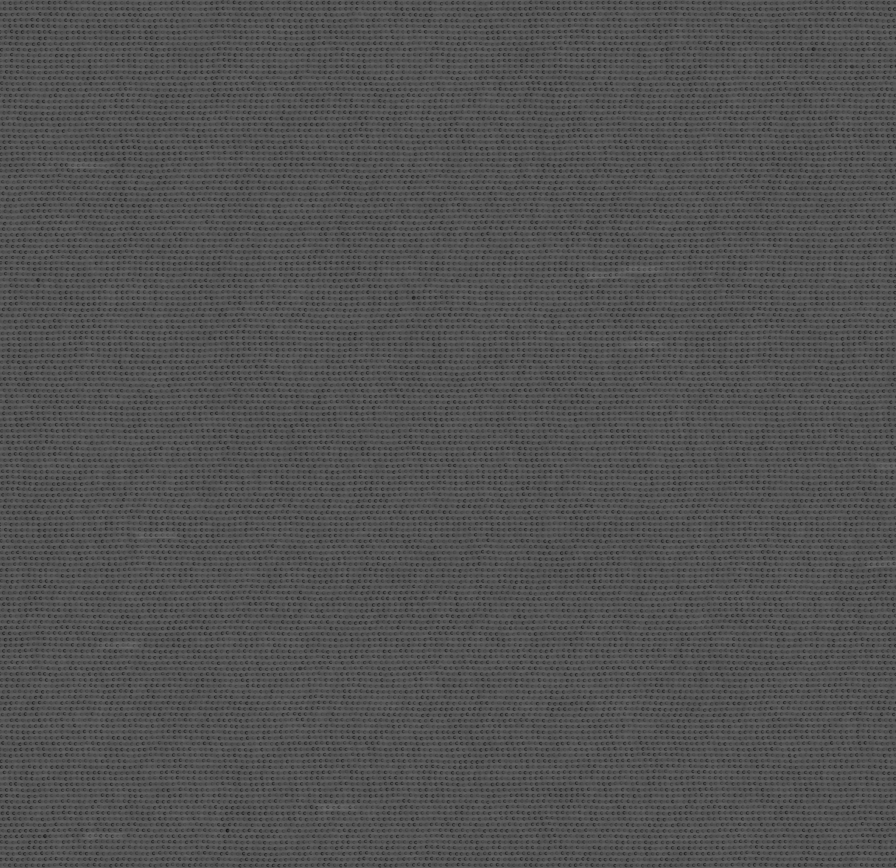
Reproduce this texture procedurally as a WebGL 1 fragment shader.

```glsl
precision highp float;
// Dark grey ribbed cloth: fine rows of small hooked stitches with uneven yarn.

uniform vec2 u_resolution;

const vec2 STITCHES = vec2(160.0, 150.0);   // repeats across and down
const vec3 YARN = vec3(0.342);              // mean yarn colour
const float RIDGE_LIGHT = 0.032;            // light and shade across each row
const float HOOK_DEPTH = 0.125;             // darkness of the hooked gap
const float HOOK_RADIUS = 0.26;             // in stitch units
const float HOOK_WIDTH = 0.085;             // half of the stroke, in stitch units
const float EDGE = 0.06;                    // softness of the stroke
const float JITTER = 0.16;                  // stitch displacement
const float ROW_WOBBLE = 0.22;              // bending of rows
const float MOTTLE = 0.022;                 // uneven yarn tone
const float GRAIN = 0.035;                  // fibre tone within a stitch
const float SLUB_LIGHT = 0.045;             // thick pale lengths of yarn
const float SLUB_SEGMENTS = 18.0;
const float SLUB_CHANCE = 0.005;
const float SPECK_CHANCE = 0.0006;
const float SPECK_DEPTH = 0.10;
const float TAU = 6.2831853;
const int SAMPLES = 3;                      // per axis, for smooth edges

float hash(vec2 p) {
  vec3 q = fract(vec3(p.xyx) * 0.1031);
  q += dot(q, q.yzx + 33.33);
  return fract((q.x + q.y) * q.z);
}

vec2 gradient(vec2 cell) {
  float angle = TAU * hash(cell);
  return vec2(cos(angle), sin(angle));
}

// Gradient noise, about -0.7 to 0.7
float noise(vec2 p) {
  vec2 i = floor(p);
  vec2 f = p - i;
  vec2 s = f * f * f * (f * (f * 6.0 - 15.0) + 10.0);
  vec2 e = vec2(1.0, 0.0);
  float low = mix(dot(gradient(i), f), dot(gradient(i + e), f - e), s.x);
  float high = mix(dot(gradient(i + e.yx), f - e.yx),
                   dot(gradient(i + 1.0), f - 1.0), s.x);
  return mix(low, high, s.y);
}

// Coverage of an arc that is open on the right
float hook(vec2 p) {
  float ring = abs(length(p * vec2(1.0, 1.12)) - HOOK_RADIUS);
  float stroke = 1.0 - smoothstep(HOOK_WIDTH - EDGE, HOOK_WIDTH + EDGE, ring);
  return stroke * (1.0 - smoothstep(0.08, 0.2, p.x));
}

// Pale thick yarn on a few short lengths of row
float slub(float x, float row) {
  float along = x * SLUB_SEGMENTS + hash(vec2(row, 71.0));
  float present = step(1.0 - SLUB_CHANCE, hash(vec2(floor(along), row + 300.0)));
  return present * smoothstep(0.0, 0.2, 0.5 - abs(fract(along) - 0.5));
}

// Tone of the weave at a point on the canvas
float weave(vec2 uv, float wobble) {
  vec2 grid = uv * STITCHES;
  grid.y += wobble;
  float row = floor(grid.y);
  grid.x += hash(vec2(row, 17.0));
  vec2 cell = floor(grid);
  vec2 local = fract(grid) - 0.5;

  // Each stitch differs in place and depth
  vec2 shift = vec2(hash(cell + 11.0), hash(cell + 47.0)) - 0.5;
  float depth = HOOK_DEPTH * mix(0.45, 1.45, hash(cell + 93.0));
  float speck = step(1.0 - SPECK_CHANCE, hash(cell + 151.0));
  float spot = 1.0 - smoothstep(0.25, 0.45, length(local));

  float tone = -RIDGE_LIGHT * cos(TAU * local.y);
  tone -= depth * hook(local - JITTER * shift);
  tone += GRAIN * noise(grid * vec2(2.3, 1.7));
  tone += SLUB_LIGHT * slub(uv.x, row);
  return tone - SPECK_DEPTH * speck * spot;
}

void main() {
  vec2 uv = gl_FragCoord.xy / u_resolution;

  // Slow changes over the cloth
  float wobble = ROW_WOBBLE * (noise(uv * vec2(9.0, 14.0))
               + 0.6 * noise(uv * vec2(38.0, 30.0) + 20.0));
  float mottle = MOTTLE * (noise(uv * vec2(85.0, 40.0) + 5.0)
               + 0.4 * noise(uv * vec2(14.0, 7.0) + 60.0));

  // Average of samples within the pixel
  float tone = 0.0;
  for (int j = 0; j < SAMPLES; j++) {
    for (int i = 0; i < SAMPLES; i++) {
      vec2 offset = (vec2(float(i), float(j)) + 0.5) / float(SAMPLES) - 0.5;
      tone += weave(uv + offset / u_resolution, wobble);
    }
  }
  tone /= float(SAMPLES * SAMPLES);

  gl_FragColor = vec4(YARN + tone + mottle, 1.0);
}
```
